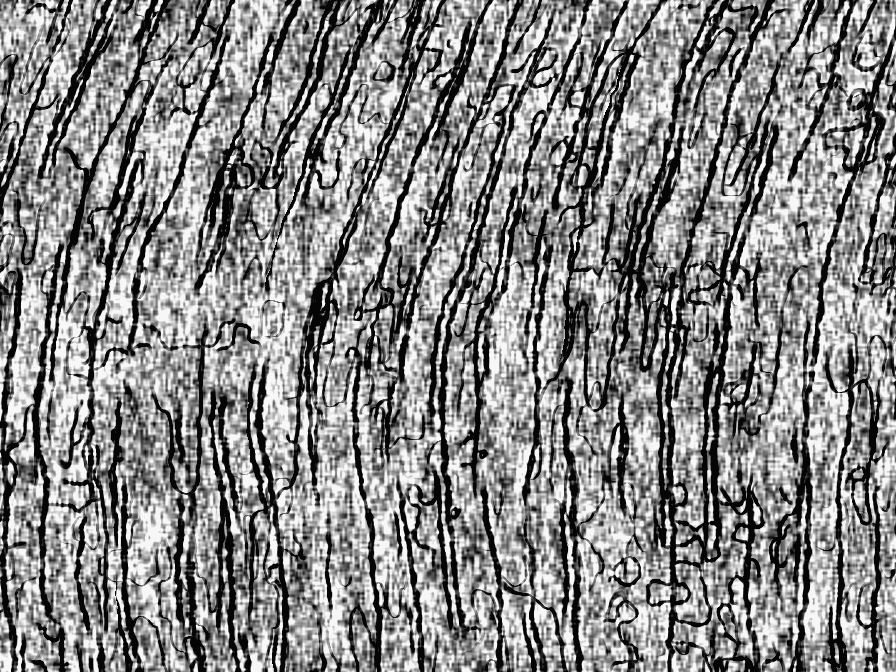
Give the GLSL for this texture, as a WebGL 1 fragment shader.

```glsl
precision highp float;
// Rough grey grain: dark broken creases run upright at the bottom and lean right
// towards the top. Jittered stripes and noise contours give the creases, and
// stretched value noise gives the fine upright hatching between them.

uniform vec2 u_resolution;

const float STRIPE_SPACING = 0.064;
const float CREASE_HALF_WIDTH = 0.0045;
const float GROUND_TONE = 0.68;
const float WHITE_TONE = 0.97;
const float BLACK_TONE = 0.02;

float hash(vec2 cell) {
  vec3 h = fract(vec3(cell.xyx) * 0.1031);
  h += dot(h, h.yzx + 33.33);
  return fract((h.x + h.y) * h.z);
}

// Value noise, centred on zero.
float noise(vec2 q) {
  vec2 cell = floor(q);
  vec2 f = fract(q);
  f = f * f * (3.0 - 2.0 * f);
  float low = mix(hash(cell), hash(cell + vec2(1.0, 0.0)), f.x);
  float high = mix(hash(cell + vec2(0.0, 1.0)), hash(cell + 1.0), f.x);
  return mix(low, high, f.y) - 0.5;
}

// Straightens the leaning grain so that creases follow the y axis.
vec2 unbend(vec2 p) {
  float rise = max(p.y - 0.3, 0.0);
  float lean = 0.31 * rise * rise - 0.03 * min(p.y, 0.3);
  float jag = 0.0045 * noise(p * vec2(45.0, 70.0)) + 0.01 * noise(p * 14.0 + 40.0);
  return vec2(p.x - lean + jag, p.y);
}

float stroke(float dist, float halfWidth) {
  return 1.0 - smoothstep(halfWidth * 0.55, halfWidth * 1.35, dist);
}

// Approximate distance to the zero contour of a stretched noise field.
// A low roundness thins out the parts that cross the grain.
float contourDistance(vec2 q, vec2 frequency, float roundness, float seed) {
  vec2 stepSize = vec2(0.001, 0.0);
  float n = noise(q * frequency + seed);
  float dx = noise((q + stepSize.xy) * frequency + seed) - n;
  float dy = noise((q + stepSize.yx) * frequency + seed) - n;
  float slope = length(vec2(dx, dy * roundness)) / stepSize.x;
  return abs(n) / max(slope, 0.1 * frequency.x);
}

// Signed distance to the nearest long crease in x, crease number in y.
vec2 nearestStripe(vec2 q, float spacing) {
  float drift = 0.8 * noise(q * vec2(5.0, 2.2) + 11.0);
  float s = q.x / spacing + drift + 20.0;
  float id = floor(s);
  float offset = 0.4 * (hash(vec2(id, 5.0)) - 0.5) + 0.25 * noise(vec2(id, q.y * 8.0));
  return vec2((fract(s) - 0.5 - offset) * spacing, id);
}

// Breaks a crease into lengths that fade in and out along y.
float brokenLength(float id, float y, float seed, float cut) {
  float row = id * 3.0 + seed;
  float n = noise(vec2(row, y * 6.0)) + 0.3 * noise(vec2(row + 1.0, y * 24.0));
  return smoothstep(cut - 0.1, cut + 0.1, n);
}

// Fine weave of short upright and level dashes.
float weave(vec2 p) {
  float upright = 0.85 * noise(p * vec2(270.0, 95.0));
  float level = 0.5 * noise(p * vec2(115.0, 265.0) + 70.0);
  return upright + level;
}

// Softer streaks along the grain.
float streaks(vec2 q) {
  return 0.42 * noise(q * vec2(78.0, 20.0) + 150.0)
       + 0.2 * noise(q * vec2(14.0, 9.0) + 230.0);
}

// Contour slivers along the grain, kept only inside noise patches.
float slivers(vec2 q, vec2 frequency, float halfWidth, float seed) {
  float gate = smoothstep(-0.06, 0.14, noise(q * vec2(17.0, 9.0) + seed));
  return gate * stroke(contourDistance(q, frequency, 0.3, seed + 90.0), halfWidth);
}

void main() {
  vec2 p = gl_FragCoord.xy / u_resolution.y;
  vec2 q = unbend(p);
  float fine = weave(p);
  float ragged = 0.0022 * fine;

  // Long creases, each with a thinner companion on one side.
  vec2 stripe = nearestStripe(q, STRIPE_SPACING);
  float mainGate = brokenLength(stripe.y, q.y, 17.0, -0.14);
  float pairGate = brokenLength(stripe.y, q.y, 91.0, 0.03);
  float side = hash(vec2(stripe.y, 29.0)) < 0.5 ? -1.0 : 1.0;
  float pairDistance = abs(stripe.x + side * 0.014);
  float creases = mainGate * stroke(abs(stripe.x) + ragged, CREASE_HALF_WIDTH);
  creases = max(creases, pairGate * stroke(pairDistance + ragged, CREASE_HALF_WIDTH * 0.75));

  // Slender loops, thin dashes, and small knots in scattered patches.
  float loops = 0.85 * slivers(q, vec2(28.0, 6.0), 0.0033, 310.0);
  float dashes = 0.55 * slivers(q, vec2(56.0, 19.0), 0.0024, 710.0);
  float corner = 1.0 - smoothstep(0.04, 0.12, distance(p, vec2(1.27, 0.85)));
  float knotGate = smoothstep(0.1, 0.25, noise(p * vec2(14.0, 12.0) + 520.0));
  knotGate = max(knotGate, corner);
  float knotDistance = contourDistance(q, vec2(48.0, 34.0), 1.0, 610.0) + ragged;
  float knots = 0.8 * knotGate * stroke(knotDistance, mix(0.0028, 0.0045, corner));
  creases = max(max(creases, dashes), max(loops, knots));

  // Bright rims beside the creases sharpen their edges.
  float rim = mainGate * (1.0 - smoothstep(0.007, 0.015, abs(stripe.x)));
  rim = max(rim, corner * (1.0 - smoothstep(0.005, 0.012, knotDistance)));
  float tone = GROUND_TONE + fine + streaks(q) + 0.18 * rim - creases;
  gl_FragColor = vec4(vec3(clamp(tone, BLACK_TONE, WHITE_TONE)), 1.0);
}
```
